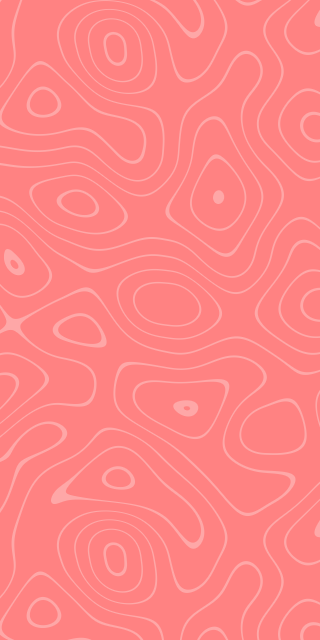
This pattern is drawn by a WebGL 1 fragment shader. Its source:

```glsl
precision highp float;

uniform vec2 u_resolution;

const vec3 GROUND_COLOR = vec3(1.0, 0.51, 0.51);
const vec3 LINE_COLOR = vec3(0.995, 0.655, 0.655);
const float CELL_SIZE = 0.319;     // noise cell, in canvas widths
const float TILE_CELLS = 5.0;      // cells before the terrain repeats
const float LEVEL_STEP = 0.16;     // height between contours
const float LINE_SHARE = 0.105;    // part of each step covered by its line
const float LEVEL_PHASE = 0.3;     // shifts all contour levels
const vec2 TERRAIN_OFFSET = vec2(0.37, 0.21);
const float SEED = 17.0;
const float TAU = 6.2831853;

float hash(vec2 p) {
  return fract(sin(dot(p, vec2(127.1, 311.7)) + SEED) * 43758.5453);
}

// Slope contribution of one lattice corner, wrapped to the tile
float cornerSlope(vec2 cell, vec2 corner, vec2 local) {
  float angle = TAU * hash(mod(cell + corner, TILE_CELLS));
  return dot(vec2(cos(angle), sin(angle)), local - corner);
}

float gradientNoise(vec2 p) {
  vec2 cell = floor(p);
  vec2 f = fract(p);
  vec2 fade = f * f * f * (f * (f * 6.0 - 15.0) + 10.0);
  float low = mix(cornerSlope(cell, vec2(0.0, 0.0), f),
                  cornerSlope(cell, vec2(1.0, 0.0), f), fade.x);
  float high = mix(cornerSlope(cell, vec2(0.0, 1.0), f),
                   cornerSlope(cell, vec2(1.0, 1.0), f), fade.x);
  return mix(low, high, fade.y);
}

// Terrain height counted in contour steps
float terrain(vec2 p) {
  return gradientNoise(p / CELL_SIZE + TERRAIN_OFFSET) / LEVEL_STEP + LEVEL_PHASE;
}

void main() {
  vec2 p = gl_FragCoord.xy / u_resolution.x;
  float pixel = 1.0 / u_resolution.x;

  // Height and its change across one pixel
  float height = terrain(p);
  vec2 change = vec2(terrain(p + vec2(pixel, 0.0)),
                     terrain(p + vec2(0.0, pixel))) - height;
  float pixelRise = max(length(change), 0.0001);

  // A band of equal height swells wherever the terrain flattens
  float levelDistance = abs(fract(height) - 0.5);
  float coverage = clamp(0.5 + (0.5 * LINE_SHARE - levelDistance) / pixelRise, 0.0, 1.0);
  coverage = min(coverage, LINE_SHARE / pixelRise);

  gl_FragColor = vec4(mix(GROUND_COLOR, LINE_COLOR, coverage), 1.0);
}
```
